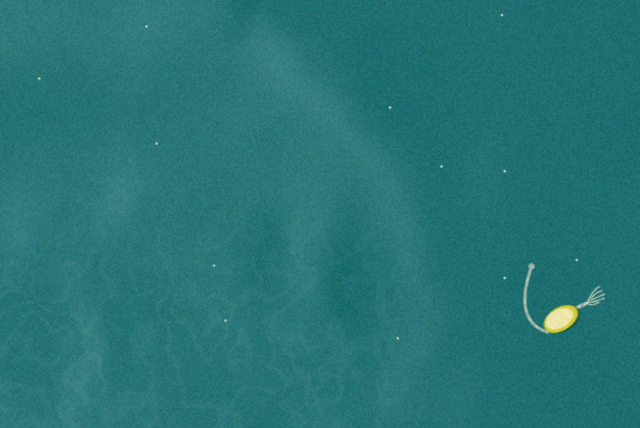
Give the GLSL for this texture, as a Shadertoy shader.

```glsl
#define DEEP vec3(0.095, 0.42, 0.425)
#define PALE vec3(0.255, 0.525, 0.54)
#define ROPE vec3(0.70, 0.78, 0.72)
#define CREAM vec3(0.93, 0.90, 0.68)
#define YELLOW vec3(0.80, 0.80, 0.22)
#define SHADE vec3(0.10, 0.32, 0.20)
#define GRAIN_SCALE 330.0
#define GRAIN_AMOUNT 0.075
#define RIPPLE_AMOUNT 0.20
#define SPECK_CHANCE 0.10

float hash(vec2 p) {
    vec3 q = fract(p.xyx * 0.1031);
    q += dot(q, q.yzx + 33.33);
    return fract((q.x + q.y) * q.z);
}

float noise(vec2 p) {
    vec2 i = floor(p), f = fract(p);
    f = f * f * (3.0 - 2.0 * f);
    return mix(mix(hash(i), hash(i + vec2(1, 0)), f.x),
               mix(hash(i + vec2(0, 1)), hash(i + vec2(1, 1)), f.x), f.y);
}

float fbm(vec2 p) {
    float sum = 0.0, amp = 0.5;
    for (int i = 0; i < 4; i++) {
        sum += amp * noise(p);
        p = mat2(1.6, 1.2, -1.2, 1.6) * p + 17.3;
        amp *= 0.5;
    }
    return sum;
}

float segment(vec2 p, vec2 a, vec2 b) {
    vec2 d = b - a;
    return length(p - a - d * clamp(dot(p - a, d) / dot(d, d), 0.0, 1.0));
}

// Distance to a quadratic curve, as a chain of segments
float curve(vec2 p, vec2 a, vec2 b, vec2 c) {
    float d = 9.0;
    vec2 last = a;
    for (int i = 1; i <= 14; i++) {
        float t = float(i) / 14.0;
        vec2 next = mix(mix(a, b, t), mix(b, c, t), t);
        d = min(d, segment(p, last, next));
        last = next;
    }
    return d;
}

float blob(vec2 p, vec2 center, vec2 radius) {
    vec2 q = (p - center) / radius;
    return exp(-dot(q, q));
}

// Brightness of the water: 0 is deep, 1 is pale
float waterTone(vec2 p) {
    vec2 warp = vec2(fbm(p * 5.0), fbm(p * 5.0 + 40.0)) - 0.47;
    vec2 w = p + 0.10 * warp;
    float rise = w.y - 0.42;
    float edge = 1.0 - 1.4 * rise * max(rise, 0.0);
    float shallow = 1.0 - smoothstep(-0.16, 0.10, w.x - edge);
    float tone = mix(0.14, 0.43, shallow);

    // Broad arc and upright reflections
    float arc = curve(w, vec2(0.60, 0.90), vec2(1.14, 0.525), vec2(0.90, 0.05));
    tone += 0.30 * exp(-arc * arc / 0.0022);
    tone += 0.30 * blob(w, vec2(0.73, 0.37), vec2(0.055, 0.17));
    tone -= 0.32 * blob(w, vec2(0.83, 0.39), vec2(0.045, 0.14));
    tone -= 0.20 * blob(w, vec2(0.63, 0.40), vec2(0.045, 0.13));
    tone += 0.40 * blob(w, vec2(0.05, 0.48), vec2(0.055, 0.11));
    tone += 0.42 * blob(w, vec2(0.19, 0.18), vec2(0.045, 0.18));
    tone += 0.32 * blob(w, vec2(0.27, 0.56), vec2(0.05, 0.10));
    tone += 0.22 * blob(w, vec2(0.18, 0.93), vec2(0.22, 0.09));
    tone -= 0.28 * blob(w, vec2(0.55, 0.97), vec2(0.05, 0.12));
    tone += 0.15 * blob(w, vec2(1.14, 0.58), vec2(0.07, 0.16));
    tone += 0.16 * blob(w, vec2(1.07, 0.07), vec2(0.05, 0.10));

    // Drifting patches and thin curling contours
    tone += (fbm(p * vec2(5.5, 4.0) + 8.0) - 0.47) * mix(0.18, 0.50, shallow);
    float field = fbm(w * vec2(6.0, 4.5) + 3.0) * 7.0;
    float contour = smoothstep(0.25, 0.0, abs(fract(field) - 0.5));
    float calm = shallow * (1.0 - smoothstep(0.25, 0.65, p.y));
    tone += RIPPLE_AMOUNT * calm * (contour - 0.5);
    return clamp(tone, 0.0, 1.05);
}

void mainImage(out vec4 fragColor, in vec2 fragCoord) {
    vec2 p = fragCoord / iResolution.y;
    float soft = max(1.2 / iResolution.y, 0.002);
    vec3 color = mix(DEEP, PALE, waterTone(p));

    // Scattered white specks
    vec2 cell = floor(p * 7.0);
    vec2 spot = (cell + 0.2 + 0.6 * vec2(hash(cell + 5.0), hash(cell + 9.0))) / 7.0;
    float speck = smoothstep(0.0022 + soft, 0.001, length(p - spot));
    color = mix(color, ROPE, speck * step(hash(cell + 71.0), SPECK_CHANCE));

    // Curved rope with a knotted end
    vec2 ropeEnd = vec2(1.242, 0.378);
    float rope = curve(p, vec2(1.28, 0.224), vec2(1.1975, 0.2485), ropeEnd) - 0.0035;
    rope = min(rope, length(p - ropeEnd) - 0.007);

    // Frayed tuft
    vec2 neck = vec2(1.345, 0.280), fray = vec2(1.372, 0.292);
    rope = min(rope, segment(p, neck, fray) - 0.004);
    for (int i = 0; i < 5; i++) {
        float s = float(i) / 4.0 - 0.5;
        vec2 tip = vec2(1.417 - 0.025 * hash(vec2(i, 3)), 0.312 + 0.036 * s);
        rope = min(rope, curve(p, fray, vec2(1.385, 0.303 + 0.04 * s), tip) - 0.0017);
    }
    float strand = 0.82 + 0.25 * noise(p * 150.0);
    color = mix(color, ROPE * strand, smoothstep(soft, -soft, rope));

    // Oval float, lit from the upper left
    vec2 q = mat2(0.88, -0.47, 0.47, 0.88) * (p - vec2(1.313, 0.254));
    float body = (length(q / vec2(0.045, 0.029)) - 1.0) * 0.029;
    float lit = length((q - vec2(-0.005, 0.004)) / vec2(0.039, 0.024));
    vec3 skin = mix(CREAM, YELLOW, smoothstep(0.75, 1.02, lit));
    skin = mix(skin, SHADE, smoothstep(1.08, 1.32, lit));
    color = mix(color, skin, smoothstep(soft, -soft, body));

    // Fine grain, mostly grey with a little colour
    vec2 g = p * GRAIN_SCALE;
    vec3 tint = vec3(noise(g + 11.0), noise(g + 57.0), noise(g + 93.0)) - 0.5;
    color += GRAIN_AMOUNT * (0.7 * (noise(g) - 0.5) + 0.6 * tint);
    fragColor = vec4(color, 1.0);
}
```
